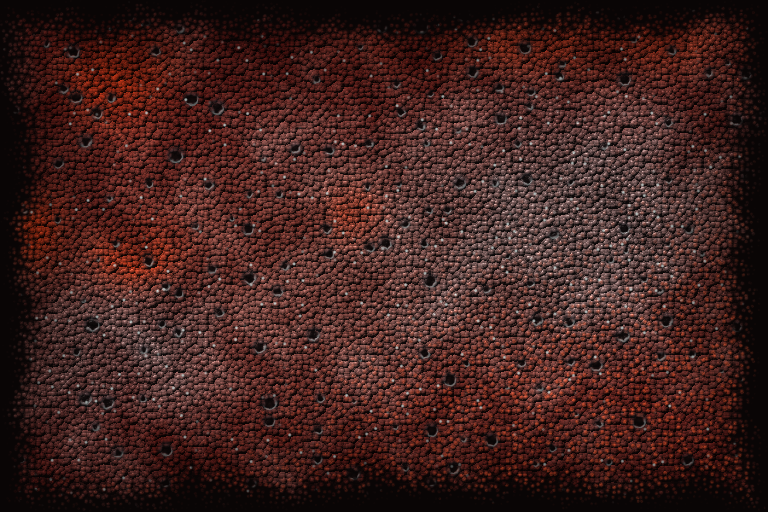
Write a WebGL 1 fragment shader that draws this texture.

```glsl
precision highp float;
// Weathered rust-red metal: lit grain, steel haze, pits, glints and a burnt black border.

uniform vec2 u_resolution;

const vec3 BLACK  = vec3(0.035, 0.020, 0.020);
const vec3 MAROON = vec3(0.290, 0.070, 0.060);
const vec3 CLAY   = vec3(0.420, 0.215, 0.185);
const vec3 STEEL  = vec3(0.360, 0.305, 0.305);
const vec3 RUST   = vec3(0.580, 0.150, 0.050);
const vec3 EMBER  = vec3(0.720, 0.260, 0.130);
const vec3 SLATE  = vec3(0.130, 0.140, 0.160);
const vec3 GLINT  = vec3(0.740, 0.780, 0.770);

const float GRAIN_SCALE = 88.0;    // cells per canvas height
const float FINE_SCALE  = 150.0;
const float PIT_SCALE   = 15.0;
const float GLINT_SCALE = 38.0;
const float RELIEF      = 1.05;    // strength of the slanted light
const vec2  LIGHT       = vec2(-0.45, 0.89);

vec3 hash3(vec2 p) {
  vec3 q = vec3(dot(p, vec2(127.1, 311.7)),
                dot(p, vec2(269.5, 183.3)),
                dot(p, vec2(419.2, 371.9)));
  return fract(sin(q) * 43758.5);
}

// Nearest cell point: xy = offset from it, z = distance, w = cell id
vec4 cells(vec2 p) {
  vec2 base = floor(p);
  vec4 best = vec4(0.0, 0.0, 9.0, 0.0);
  for (int j = -1; j <= 1; j++) {
    for (int i = -1; i <= 1; i++) {
      vec2 cell = base + vec2(float(i), float(j));
      vec3 h = hash3(cell);
      vec2 offset = p - cell - 0.1 - 0.8 * h.xy;
      float d = length(offset);
      if (d < best.z) best = vec4(offset, d, h.z);
    }
  }
  return best;
}

// Layered, warped sines, roughly -1 to 1
float clouds(vec2 p) {
  float sum = 0.0;
  float amp = 0.5;
  for (int i = 0; i < 6; i++) {
    p += 0.6 * sin(p.yx * 1.3 + vec2(1.7, 4.1));
    sum += amp * sin(p.x) * cos(p.y + 0.8);
    p = mat2(1.36, 1.27, -1.27, 1.36) * p + 2.3;
    amp *= 0.66;
  }
  return sum;
}

float blob(vec2 p, vec2 centre, vec2 size) {
  vec2 q = (p - centre) / size;
  return exp(-dot(q, q));
}

float disc(float d, float radius, float soft) {
  return 1.0 - smoothstep(radius - soft, radius + soft, d);
}

void main() {
  vec2 uv = gl_FragCoord.xy / u_resolution;
  float aspect = u_resolution.x / u_resolution.y;
  vec2 p = vec2(uv.x * aspect, uv.y);
  float broad = clouds(p * 5.0);
  float mottle = clouds(p * 19.0 + 7.0);

  // Broad colour zones
  float haze = blob(uv, vec2(0.52, 0.48), vec2(0.55, 0.36));
  float steel = blob(uv, vec2(0.80, 0.60), vec2(0.17, 0.22))
              + 0.8 * blob(uv, vec2(0.17, 0.32), vec2(0.17, 0.17))
              + 0.5 * blob(uv, vec2(0.55, 0.52), vec2(0.25, 0.25));
  float rust = blob(uv, vec2(0.15, 0.85), vec2(0.07, 0.09))
             + blob(uv, vec2(0.05, 0.54), vec2(0.04, 0.08))
             + blob(uv, vec2(0.18, 0.50), vec2(0.06, 0.06))
             + 0.6 * blob(uv, vec2(0.46, 0.58), vec2(0.04, 0.06))
             + 0.7 * blob(uv, vec2(0.76, 0.92), vec2(0.22, 0.07));
  float embers = smoothstep(-0.15, 0.65, uv.x - uv.y + 0.15 * broad);
  steel = clamp(steel + 0.3 * broad + 0.25 * mottle, 0.0, 1.0);
  rust = clamp(rust * (0.8 + 0.6 * mottle), 0.0, 1.0);
  vec3 color = mix(MAROON, CLAY, clamp(haze + 0.3 * mottle, 0.0, 1.0));
  color = mix(color, STEEL, 0.8 * steel);
  color = mix(color, RUST, 0.85 * rust);

  // Beaded grain under slanted light
  vec4 grain = cells(p * GRAIN_SCALE);
  vec4 fine = cells(p * FINE_SCALE + 31.0);
  float bead = disc(grain.z, 0.34, 0.24);
  float slope = dot(grain.xy, LIGHT) + 0.5 * dot(fine.xy, LIGHT);
  float emberBead = bead * smoothstep(0.35, 0.8, grain.w) * embers;
  color = mix(color, EMBER, 0.65 * emberBead * (1.0 - 0.5 * steel));
  color *= max(0.68 + 0.5 * bead + RELIEF * slope + 0.18 * mottle, 0.12);

  // Pits: dark slate hollows with a rim lit on one side
  vec4 pit = cells(p * PIT_SCALE + 5.0);
  float radius = (0.05 + 0.12 * fract(pit.w * 17.0)) * step(0.45, pit.w);
  float pitDist = pit.z + 0.05 * mottle + 0.03 * (bead - 0.5);
  float present = step(0.01, radius);
  float stain = present * disc(pitDist, radius * 1.5, 0.09);
  float hollow = present * disc(pitDist, radius * 0.75, 0.035);
  float rim = present * (1.0 - smoothstep(0.0, 0.045, abs(pitDist - radius)));
  float facing = smoothstep(-0.3, 0.8, dot(pit.xy, -LIGHT) / max(pit.z, 0.01));
  color = mix(color, SLATE * (0.6 + 0.8 * bead), 0.5 * stain);
  color = mix(color, BLACK, 0.85 * hollow);
  color = mix(color, GLINT, 0.5 * rim * facing);

  // Scattered glints, thicker on the steel
  vec4 spark = cells(p * GLINT_SCALE + 63.0);
  float lit = smoothstep(0.68, 0.98, spark.w + 0.18 * steel);
  color = mix(color, GLINT, 0.9 * lit * disc(spark.z, 0.10, 0.07));
  color += GLINT * 0.45 * steel * bead * smoothstep(0.22, 0.5, slope);

  // Burnt border with a ragged, grainy edge
  vec2 inset = min(p, vec2(aspect, 1.0) - p);
  float edge = min(inset.x, inset.y);
  float ragged = edge + 0.022 * broad + 0.02 * mottle + 0.03 * (bead - 0.5);
  color *= mix(0.65, 1.0, smoothstep(0.03, 0.27, edge));
  color = mix(BLACK, color, smoothstep(0.02, 0.085, ragged));
  gl_FragColor = vec4(clamp(color, 0.0, 1.0), 1.0);
}
```
